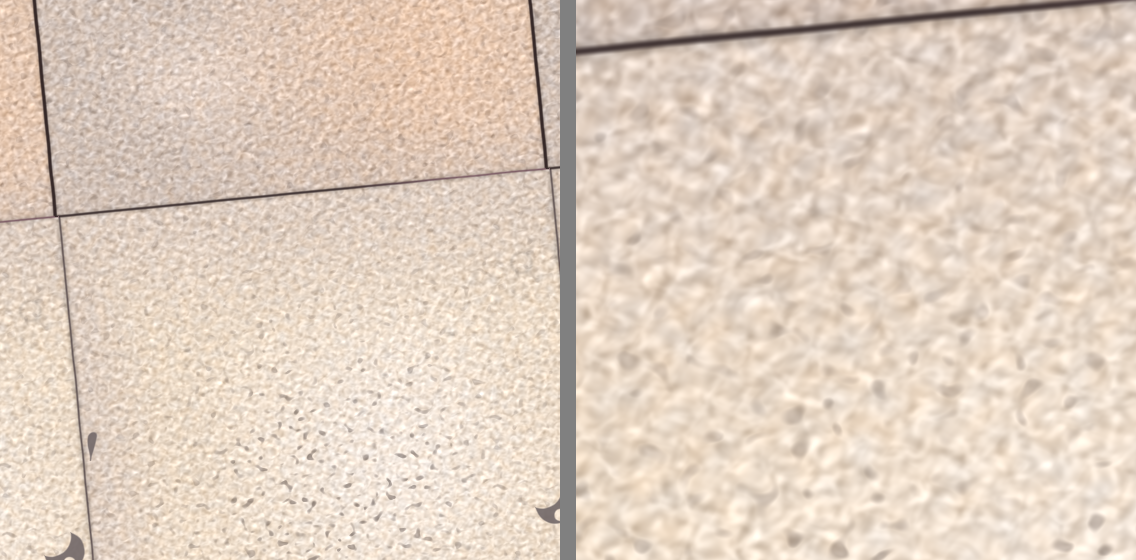
Left: the whole. Right: its middle third, enlarged.
A Shadertoy shader for this texture:

```glsl
#define SLAB 0.881
#define CORNER vec2(0.099, 0.613)
#define TILT 0.0977
#define ROW_SHIFT 0.007
#define GRAIN_SCALE 112.0
#define GRAIN_CONTRAST 0.19
#define GREY vec3(0.83, 0.765, 0.722)
#define ORANGE vec3(0.91, 0.785, 0.69)
#define CREAM vec3(0.925, 0.855, 0.775)
#define PALE vec3(0.965, 0.918, 0.875)
#define JOINT vec3(0.23, 0.18, 0.18)
#define STAIN vec3(0.45, 0.41, 0.41)

vec2 hash2(vec2 p) {
    p = vec2(dot(p, vec2(127.1, 311.7)), dot(p, vec2(269.5, 183.3)));
    return 2.0 * fract(sin(p) * 43758.5453) - 1.0;
}

// Gradient noise, roughly -0.7 to 0.7
float noise(vec2 p) {
    vec2 i = floor(p), f = fract(p), e = vec2(1.0, 0.0);
    vec2 w = f * f * (3.0 - 2.0 * f);
    float low = mix(dot(hash2(i), f), dot(hash2(i + e), f - e), w.x);
    float high = mix(dot(hash2(i + e.yx), f - e.yx),
                     dot(hash2(i + 1.0), f - 1.0), w.x);
    return mix(low, high, w.y);
}

float fbm(vec2 p) {
    float sum = 0.0, amp = 1.0;
    for (int i = 0; i < 4; i++) {
        sum += amp * noise(p);
        p = p * 2.03 + 7.1;
        amp *= 0.5;
    }
    return sum;
}

float blob(vec2 p, vec2 centre, float radius) {
    vec2 d = (p - centre) / radius;
    return exp(-dot(d, d));
}

// Broad colour drift over one slab; upper is 1 for the warm rows
vec3 slabColour(vec2 s, float upper, float drift) {
    vec2 a = s / SLAB;
    float warmth = 0.55 * smoothstep(0.15, 0.8, a.x + 0.2 * drift);
    warmth += 0.5 * blob(s, vec2(0.68, 0.23), 0.20);
    vec3 warm = mix(GREY, ORANGE, min(warmth, 1.0));
    warm += 0.05 * blob(s, vec2(0.27, 0.22), 0.10);
    warm = mix(warm, GREY, 0.5 * smoothstep(0.12, 0.0, s.y));

    float edge = max(smoothstep(0.20, 0.0, a.x), smoothstep(0.68, 1.0, a.y));
    vec3 cool = mix(CREAM, PALE, blob(s, vec2(0.54, 0.40), 0.25));
    cool = mix(cool, GREY + 0.025, 0.75 * edge);
    return mix(cool, warm, upper) + 0.025 * drift;
}

// Signed distance to the hook and the teardrop on each pale slab
float stainDistance(vec2 s) {
    vec2 c = s - vec2(0.836, 0.282);
    float hook = length(c - vec2(-0.005, 0.002)) - 0.036;
    hook = max(hook, 0.036 - length(c - vec2(-0.026, 0.031)));
    hook = max(hook, 0.011 - length(c - vec2(0.003, -0.019)));
    vec2 t = s - vec2(0.018, 0.472);
    t.x -= 0.18 * t.y;
    float along = clamp(t.y, -0.030, 0.011);
    float width = mix(0.001, 0.008, smoothstep(-0.030, 0.008, along));
    return min(hook, length(t - vec2(0.0, along)) - width);
}

void mainImage(out vec4 fragColor, in vec2 fragCoord) {
    vec2 uv = fragCoord / iResolution.xy;
    float soft = max(0.0019, 1.0 / iResolution.y);

    // Tilted grid: s is the position inside a slab
    float c = cos(TILT), k = sin(TILT);
    vec2 p = mat2(c, -k, k, c) * (uv - CORNER);
    p.y += 0.0012 * noise(uv * 14.0);
    float row = floor(p.y / SLAB);
    float upper = 1.0 - mod(row, 2.0);
    p.x += 0.0015 * noise(uv.yx * 18.0) - ROW_SHIFT * (1.0 - upper);
    vec2 s = mod(p, SLAB);
    vec2 seed = s + 3.7 * row;

    // Stone with fine, slightly slanted grain
    float drift = fbm(seed * 6.0);
    vec3 col = slabColour(s, upper, drift);
    vec2 g = mat2(0.80, 0.45, -0.60, 0.90) * seed * GRAIN_SCALE;
    g += 0.5 * vec2(noise(g * 0.6), noise(g * 0.6 + 31.0));
    float grain = noise(g) + 0.6 * noise(g * 1.7 + 11.0);
    grain += 0.6 * (noise(g * 0.8 + 5.0) - noise(g * 0.8 + vec2(5.5, 4.8)));
    col += GRAIN_CONTRAST * grain * vec3(0.95, 1.0, 1.05);
    col += 0.03 * noise(seed * 60.0 + 83.0) * vec3(1.0, 0.0, -1.2);

    // Dark pits, densest in the middle of the pale slabs
    float cluster = blob(s, vec2(0.45, 0.36), 0.23) * (0.9 + 0.6 * drift);
    float pitted = 0.25 + 0.75 * (1.0 - upper) * clamp(cluster, 0.0, 1.0);
    float pit = smoothstep(0.14, 0.42, noise(g * 0.72 + 53.0));
    col *= 1.0 - 0.42 * pitted * pit * vec3(0.95, 1.0, 1.0);

    // Faint ring and dark stains
    float ring = abs(length(s - vec2(0.813, 0.718)) - 0.018);
    col *= 1.0 - 0.10 * (1.0 - upper) * smoothstep(0.005, 0.0, ring);
    float stain = stainDistance(s + 0.002 * noise(seed * 45.0));
    col = mix(col, STAIN, 0.92 * (1.0 - upper) * smoothstep(soft, -soft, stain));

    // Joints: wide beside warm slabs, thin beside pale ones
    vec2 d = min(s, SLAB - s);
    float fade = smoothstep(0.55, 0.85, s.x / SLAB);
    float upright = smoothstep(soft, -soft, d.x - mix(0.0015, 0.0029, upper));
    float level = smoothstep(soft, -soft, d.y - mix(0.0020, 0.0014, fade));
    col *= 1.0 - 0.16 * smoothstep(0.010, 0.0, min(d.x, d.y));
    col = mix(col, mix(JOINT + 0.13, JOINT - 0.06, upper), 0.92 * upright);
    col = mix(col, JOINT + fade * vec3(0.24, 0.16, 0.20), 0.92 * level);

    fragColor = vec4(clamp(col, 0.0, 1.0), 1.0);
}
```
